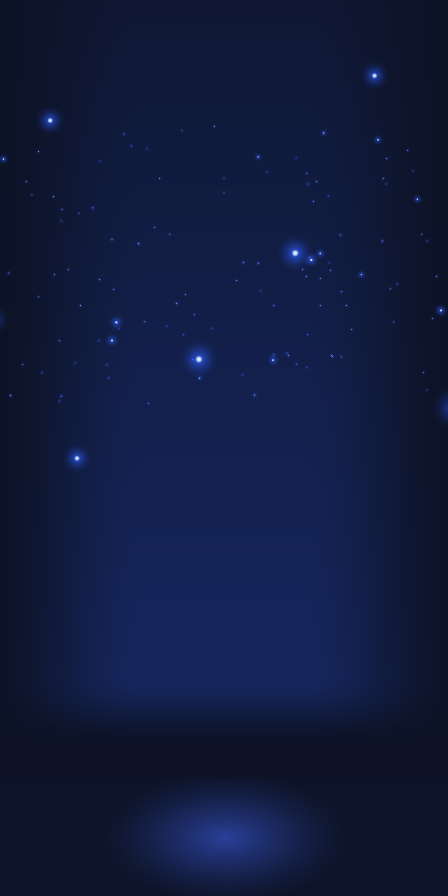
A Shadertoy shader for this background:

```glsl
// Night-blue stage: a soft beam of light, scattered glowing stars and a lit floor pool.

const vec3 NIGHT = vec3(0.050, 0.072, 0.148);
const vec3 BEAM = vec3(0.085, 0.148, 0.362);
const vec3 FLOOR = vec3(0.052, 0.076, 0.158);
const vec3 POOL = vec3(0.160, 0.250, 0.600);
const vec3 STAR_HALO = vec3(0.160, 0.340, 0.930);
const vec3 STAR_CORE = vec3(0.850, 0.930, 1.000);
const int SMALL_STARS = 110;

float hash(float n) {
    return fract(sin(n * 127.1) * 43758.5453);
}

// Wide beam, brightest just above the floor and fading at the sides
vec3 backdrop(vec2 p) {
    float side = smoothstep(-0.03, 0.32, min(p.x, 1.0 - p.x));
    float rise = clamp((p.y - 0.49) / 1.51, 0.0, 1.0);
    float height = mix(1.0, 0.24, pow(rise, 1.1));
    float horizon = smoothstep(0.33, 0.49, p.y);
    return mix(NIGHT, BEAM, side * height * horizon);
}

// Elliptical light that falls off from its centre
float ellipseGlow(vec2 p, vec2 centre, vec2 radii) {
    float k = max(0.0, 1.0 - length((p - centre) / radii));
    return pow(k, 1.35);
}

// Blue halo with a small pale core
vec3 addStar(vec3 color, vec2 p, vec2 centre, float radius, float strength) {
    float d = length(p - centre) / radius;
    float halo = pow(max(0.0, 1.0 - d), 2.0);
    float core = 1.0 - smoothstep(0.04, 0.20, d);
    color = mix(color, STAR_HALO, halo * strength);
    return mix(color, STAR_CORE, core * strength);
}

// Random band of tiny stars, a few of them larger
vec3 addStarBand(vec3 color, vec2 p, float bottom, float top) {
    for (int i = 0; i < SMALL_STARS; i++) {
        float id = float(i) + 1.0;
        vec2 centre = vec2(hash(id), mix(bottom, top, hash(id + 211.3)));
        float size = pow(hash(id + 437.7), 7.0);
        float radius = mix(0.0065, 0.021, size);
        float strength = mix(0.55, 0.95, size);
        color = addStar(color, p, centre, radius, strength);
    }
    return color;
}

void mainImage(out vec4 fragColor, in vec2 fragCoord) {
    // Canvas spans 1 unit across and 2 units up
    vec2 p = fragCoord / iResolution.xy * vec2(1.0, 2.0);
    float pixel = 2.0 / iResolution.y;

    // Backdrop and floor
    vec3 color = backdrop(p);
    float floorMask = 1.0 - smoothstep(-pixel, pixel, p.y - 0.264);
    color = mix(color, FLOOR, floorMask);
    float pool = ellipseGlow(p, vec2(0.503, 0.130), vec2(0.285, 0.150));
    color = mix(color, POOL, pool * floorMask);

    // Small stars
    color = addStarBand(color, p, 1.10, 1.72);

    // Leading stars
    color = addStar(color, p, vec2(0.659, 1.435), 0.046, 1.0);
    color = addStar(color, p, vec2(0.444, 1.198), 0.048, 1.0);
    color = addStar(color, p, vec2(0.836, 1.831), 0.036, 0.9);
    color = addStar(color, p, vec2(0.112, 1.731), 0.036, 0.95);
    color = addStar(color, p, vec2(0.172, 0.977), 0.036, 0.95);

    // Dim halos cut by the canvas sides
    color = addStar(color, p, vec2(-0.012, 1.286), 0.036, 0.6);
    color = addStar(color, p, vec2(1.012, 1.089), 0.055, 0.7);

    fragColor = vec4(color, 1.0);
}
```
